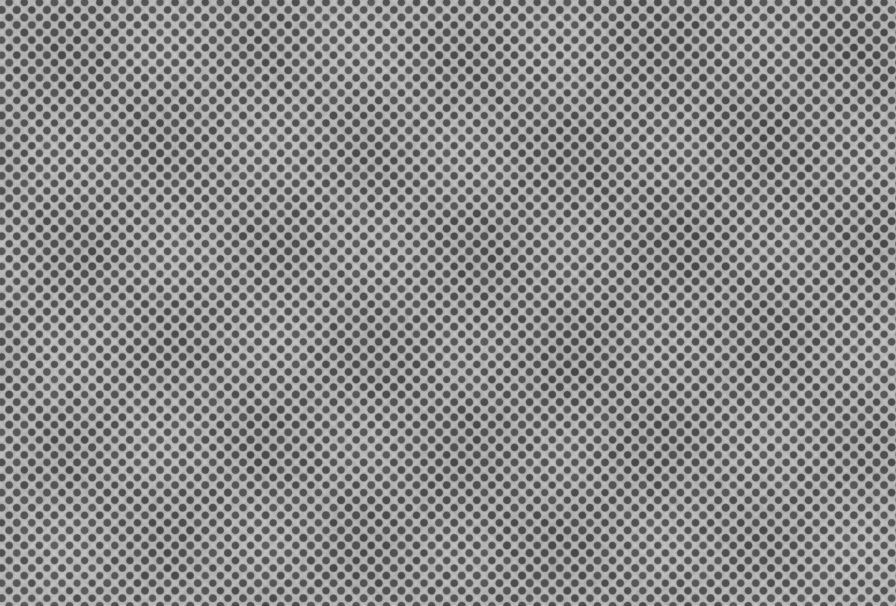
Write a Shadertoy shader that draws this pattern.

```glsl
// Perforated grey metal sheet: staggered round holes in lightly mottled steel.

const float COLUMNS       = 59.4;               // hole pitches across the canvas
const vec2  LATTICE_SHIFT = vec2(0.11, 0.515);  // position of the first hole, in pitches
const float HOLE_RADIUS   = 0.25;               // in pitches
const float RADIUS_JITTER = 0.012;
const float EDGE_SOFTNESS = 0.06;
const vec3  METAL_COLOR   = vec3(0.715, 0.717, 0.715);
const vec3  HOLE_COLOR    = vec3(0.325, 0.320, 0.325);
const float RIM_SHADE     = 0.055;              // darkening of the metal beside a hole
const float GRAIN_SCALE   = 2.6;                // grain cells per pitch
const float GRAIN_AMOUNT  = 0.07;
const float PATCH_PERIOD  = 13.25;              // spacing of the broad tonal patches
const vec2  PATCH_CENTER  = vec2(17.8, 37.0);
const float PATCH_AMOUNT  = 0.022;
const float TAU           = 6.2831853;

vec2 hash2(vec2 p) {
    vec3 h = fract(p.xyx * vec3(0.1031, 0.1030, 0.0973));
    h += dot(h, h.yzx + 33.33);
    return fract((h.xx + h.yz) * h.zy);
}

// Distance to the nearest of one random point per cell
float cellular(vec2 p) {
    vec2 cell = floor(p);
    float nearest = 4.0;
    for (int y = -1; y <= 1; y++) {
        for (int x = -1; x <= 1; x++) {
            vec2 neighbour = cell + vec2(x, y);
            vec2 toPoint = neighbour + hash2(neighbour + 50.0) - p;
            nearest = min(nearest, dot(toPoint, toPoint));
        }
    }
    return sqrt(nearest);
}

// Nearest hole of the staggered lattice: xy = centre, z = distance
vec3 nearestHole(vec2 p) {
    vec2 corner = floor(p + 0.5);
    vec2 middle = floor(p) + 0.5;
    float dCorner = distance(p, corner);
    float dMiddle = distance(p, middle);
    return dCorner < dMiddle ? vec3(corner, dCorner) : vec3(middle, dMiddle);
}

// Staggered broad patches, bent slightly by slower waves
float tonalPatches(vec2 p) {
    vec2 phase = (p - PATCH_CENTER) * TAU / PATCH_PERIOD;
    phase += 0.25 * sin(p.yx * 0.19 + vec2(0.4, 1.7));
    return cos(phase.x) * cos(phase.y) + 0.3 * sin(p.x * 0.11 - p.y * 0.07 - 1.5);
}

void mainImage(out vec4 fragColor, in vec2 fragCoord) {
    float pixel = COLUMNS / iResolution.x;
    vec2 p = fragCoord * pixel;
    vec3 hole = nearestHole(p - LATTICE_SHIFT);
    vec2 variation = hash2(hole.xy * 2.0 + 200.0) - 0.5;
    float patches = tonalPatches(p);

    // Metal: streaky grain, soft rim shading and broad patches
    vec2 grainPoint = vec2(p.x + 0.4 * p.y, p.y - 0.4 * p.x) * GRAIN_SCALE;
    float grain = 0.5 - cellular(grainPoint);
    float rim = 1.0 - smoothstep(HOLE_RADIUS, HOLE_RADIUS + 0.17, hole.z);
    vec3 metal = METAL_COLOR + GRAIN_AMOUNT * grain - RIM_SHADE * rim - PATCH_AMOUNT * patches;

    // Holes: slightly different depth and size from one to the next
    vec3 dark = HOLE_COLOR + 0.05 * variation.x - PATCH_AMOUNT * patches;
    float radius = HOLE_RADIUS + 2.0 * RADIUS_JITTER * variation.y + 0.006 * patches;
    float edge = max(EDGE_SOFTNESS, 0.6 * pixel);
    float metalMask = smoothstep(radius - edge, radius + edge, hole.z);

    fragColor = vec4(mix(dark, metal, metalMask), 1.0);
}
```
